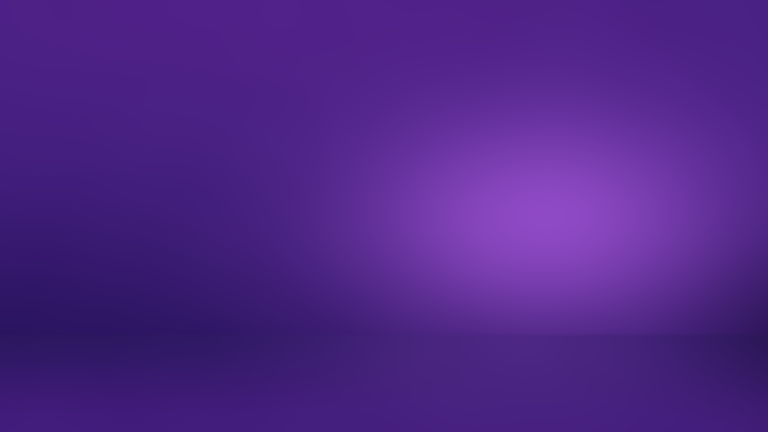
A WebGL 1 fragment shader for this background:

```glsl
precision highp float;
// Empty violet studio: a wall with a soft spotlight above a dim floor.
uniform vec2 u_resolution;

#define HORIZON 0.225
#define SEAM_SOFTNESS 0.006
#define GLOW_CENTER vec2(0.71, 0.495)
#define GLOW_RADIUS vec2(0.235, 0.255)
#define GLOW_COLOR vec3(0.565, 0.292, 0.775)
#define SHADOW_COLOR vec3(0.145, 0.070, 0.350)
#define WALL_COLOR vec3(0.265, 0.120, 0.500)
#define TOP_COLOR vec3(0.315, 0.130, 0.535)
#define FLOOR_COLOR vec3(0.260, 0.110, 0.485)
#define SHEEN_COLOR vec3(0.315, 0.160, 0.530)
#define MOTTLE 0.006

vec2 hashGradient(vec2 cell) {
  float angle = 6.2832 * fract(sin(dot(cell, vec2(127.1, 311.7))) * 4375.85);
  return vec2(cos(angle), sin(angle));
}

float gradientNoise(vec2 p) {
  vec2 i = floor(p);
  vec2 f = p - i;
  vec2 w = f * f * f * (f * (f * 6.0 - 15.0) + 10.0);
  vec2 e = vec2(1.0, 0.0);
  float low = mix(dot(hashGradient(i), f),
                  dot(hashGradient(i + e.xy), f - e.xy), w.x);
  float high = mix(dot(hashGradient(i + e.yx), f - e.yx),
                   dot(hashGradient(i + e.xx), f - e.xx), w.x);
  return mix(low, high, w.y);
}

// Gaussian falloff with separate radii on each axis
float softSpot(vec2 p, vec2 center, vec2 radius) {
  vec2 d = (p - center) / radius;
  return exp(-dot(d, d));
}

vec3 wall(vec2 uv) {
  float height = (uv.y - HORIZON) / (1.0 - HORIZON);
  vec3 color = mix(SHADOW_COLOR, WALL_COLOR, smoothstep(-0.2, 0.68, height));

  // Warm top light, strongest left of center
  float topLight = smoothstep(0.4, 1.0, height);
  color = mix(color, TOP_COLOR, topLight * softSpot(uv, vec2(0.38, 1.0), vec2(0.6, 0.8)));

  // Broad spill around the spotlight
  float spill = softSpot(uv, vec2(0.68, 0.46), vec2(0.42, 0.36));
  color = mix(color, TOP_COLOR + vec3(0.0, 0.02, 0.0), 0.6 * spill);
  return mix(color, GLOW_COLOR, 0.97 * softSpot(uv, GLOW_CENTER, GLOW_RADIUS));
}

vec3 ground(vec2 uv) {
  float nearness = 1.0 - uv.y / HORIZON;
  vec3 color = mix(SHADOW_COLOR + 0.02, FLOOR_COLOR, smoothstep(-0.15, 1.0, nearness));

  // Faint reflection of the spotlight
  float sheen = softSpot(uv, vec2(0.67, HORIZON), vec2(0.28, 0.24));
  return mix(color, SHEEN_COLOR, 0.9 * sheen);
}

void main() {
  vec2 uv = gl_FragCoord.xy / u_resolution;
  float aspect = u_resolution.x / u_resolution.y;

  float seam = smoothstep(-SEAM_SOFTNESS, SEAM_SOFTNESS, uv.y - HORIZON);
  vec3 color = mix(ground(uv), wall(uv), seam);

  // Darker right edge, deepest at the horizon
  float edgeShade = softSpot(uv, vec2(1.05, HORIZON), vec2(0.13, 0.2));
  color *= 1.0 - 0.2 * edgeShade;

  // Subtle uneven tone in the surfaces
  color += MOTTLE * gradientNoise(uv * vec2(aspect, 1.0) * 5.0);
  gl_FragColor = vec4(color, 1.0);
}
```
